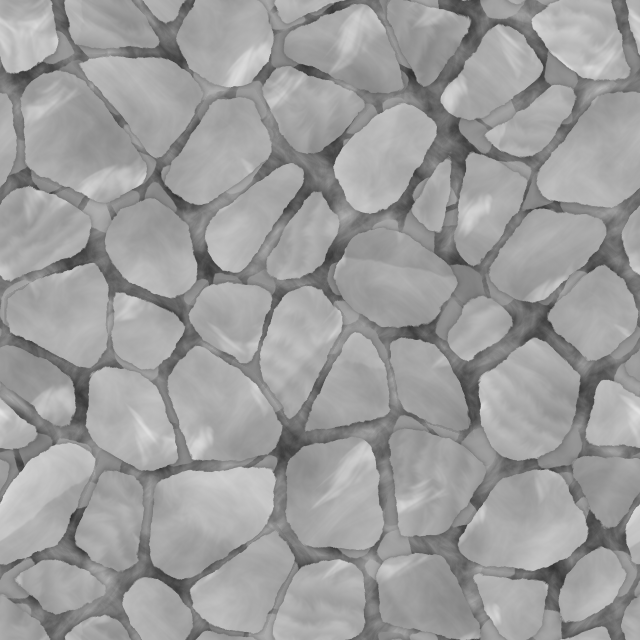
Write a WebGL 1 fragment shader that draws this texture.

```glsl
precision highp float;
// Seamless grey crushed stone: flat angular pieces set in dark, mottled mortar.
uniform vec2 u_resolution;

const float TAU = 6.2831853;
const float STONE_REPEATS = 7.0;    // stones per canvas side
const float PEBBLE_REPEATS = 17.0;  // small chips per canvas side
const float PEBBLE_SHARE = 0.45;
const float JITTER = 0.84;          // site scatter within its cell
const float SIZE_SPREAD = 0.22;     // difference between big and small stones
const float CORNER_SHARPNESS = 17.0;
const float GAP_MIN = 0.0025;       // mortar on each side of a joint
const float GAP_MAX = 0.0145;
const float EDGE_ROUGHNESS = 0.0045;
const float EDGE_SOFTNESS = 0.0012;
const float STONE_TONE = 0.652;
const float PEBBLE_TONE = 0.59;
const float MORTAR_TONE = 0.46;
const float TONE_SPREAD = 0.08;
const float HIGHLIGHT = 0.15;

struct Stone {
  float edge;   // distance to the cell border, in canvas units
  vec2 local;   // position relative to the stone's site
  vec2 id;      // wrapped cell number
};

vec3 random3(vec2 id) {
  vec3 mixed = vec3(dot(id, vec2(127.1, 311.7)),
                    dot(id, vec2(269.5, 183.3)),
                    dot(id, vec2(419.2, 371.9)));
  return fract(sin(mixed) * 43758.5);
}

// Layered, warped sines; whole-number matrix and repeats keep them periodic.
float clouds(vec2 p, float repeats) {
  vec2 q = TAU * repeats * p;
  float sum = 0.0;
  float amplitude = 0.5;
  for (int i = 0; i < 4; i++) {
    q += 0.65 * sin(q.yx + vec2(1.3, 4.1));
    sum += amplitude * sin(q.x) * cos(q.y);
    q = mat2(1.0, 2.0, -2.0, 1.0) * q + 1.7;
    amplitude *= 0.5;
  }
  return sum;
}

vec3 site(vec2 cell, float repeats) {
  vec3 r = random3(floor(mod(cell + 0.5, repeats)) + repeats);
  return vec3(cell + 0.5 + JITTER * (r.xy - 0.5), SIZE_SPREAD * r.z);
}

// Weighted cellular pattern with rounded corners.
Stone findStone(vec2 p, float repeats) {
  vec2 g = p * repeats;
  vec2 nearCell = floor(g);
  vec2 nearOffset = vec2(0.0);
  float nearPower = 1000.0;
  for (int y = -2; y <= 2; y++) {
    for (int x = -2; x <= 2; x++) {
      vec2 cell = floor(g) + vec2(float(x), float(y));
      vec3 s = site(cell, repeats);
      vec2 offset = s.xy - g;
      float power = dot(offset, offset) - s.z;
      if (power < nearPower) {
        nearPower = power;
        nearOffset = offset;
        nearCell = cell;
      }
    }
  }
  float blend = 0.0001;
  for (int y = -2; y <= 2; y++) {
    for (int x = -2; x <= 2; x++) {
      if (x == 0 && y == 0) continue;
      vec3 s = site(nearCell + vec2(float(x), float(y)), repeats);
      vec2 offset = s.xy - g;
      float power = dot(offset, offset) - s.z;
      float border = (power - nearPower) / (2.0 * length(offset - nearOffset) + 0.001);
      blend += exp(-CORNER_SHARPNESS * border);
    }
  }
  return Stone(-log(blend) / (CORNER_SHARPNESS * repeats), -nearOffset / repeats,
               floor(mod(nearCell + 0.5, repeats)));
}

// Cloudy face with a slope, a broken facet, streaks and pale patches.
float stoneTone(Stone stone) {
  vec3 look = random3(stone.id + 31.0);
  vec3 cut = random3(stone.id + 57.0);
  vec2 q = stone.local + look.xy;
  vec2 axis = vec2(cos(TAU * look.y), sin(TAU * look.y));
  float haze = clouds(q, 4.0);
  float along = dot(stone.local, axis);
  float tone = STONE_TONE + TONE_SPREAD * (look.x - 0.5) + 0.09 * haze + 0.45 * along;
  float facet = smoothstep(0.0, mix(0.003, 0.03, cut.y),
                           along - 0.05 * (cut.x - 0.2) + 0.012 * haze);
  tone += step(0.5, cut.z) * 0.16 * (look.z - 0.5) * facet;
  float across = dot(stone.local, vec2(-axis.y, axis.x));
  tone += step(0.65, cut.x) * 0.022 * sin(170.0 * across + 5.0 * haze);
  return tone + HIGHLIGHT * smoothstep(0.3, 0.7, clouds(q.yx + 0.37, 3.0));
}

void main() {
  vec2 p = gl_FragCoord.xy / u_resolution;
  float soft = max(EDGE_SOFTNESS, 0.8 / min(u_resolution.x, u_resolution.y));
  float grain = clouds(p, 13.0);
  float mottle = clouds(p + 0.21, 5.0);
  vec2 bent = p + 0.018 * sin(TAU * (2.0 * p.yx + vec2(0.1, 0.6)));

  // Mortar and the chips lying in it
  float tone = MORTAR_TONE + 0.28 * mottle + 0.12 * grain;
  Stone pebble = findStone(bent, PEBBLE_REPEATS);
  vec3 chip = random3(pebble.id + 83.0);
  float chipMask = smoothstep(-soft, soft, pebble.edge - 0.004 + 0.003 * grain);
  float chipTone = PEBBLE_TONE + 0.12 * (chip.y - 0.5) + 0.06 * mottle;
  tone = mix(tone, chipTone, chipMask * step(chip.x, PEBBLE_SHARE));

  // Large stones with a contact shadow along their joints
  Stone stone = findStone(bent, STONE_REPEATS);
  float gap = mix(GAP_MIN, GAP_MAX, random3(stone.id + 11.0).x);
  float inside = stone.edge - gap + EDGE_ROUGHNESS * grain;
  tone *= 1.0 - 0.2 * exp(min(inside, 0.0) / 0.004);
  float face = stoneTone(stone) + 0.02 * grain;
  tone = mix(tone, face, smoothstep(-soft, soft, inside));

  gl_FragColor = vec4(vec3(clamp(tone, 0.12, 0.93)), 1.0);
}
```
